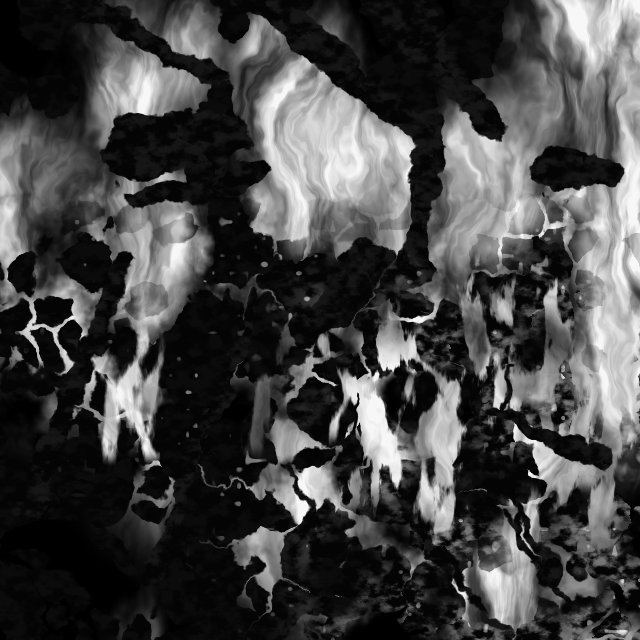
Reproduce this texture procedurally as a three.js fragment shader.

```glsl
// A monochrome bonfire: black logs in a pile with broken glowing gaps and flames.
// Flames are warped, stretched noise steered by soft heat zones; logs are
// rough cells that shrink where it is hot; sticks are tapered segments.
varying vec2 vUv;

const float CHAR_BLACK = 0.015;
const float LOGS_ACROSS = 7.5;
const float CHUNKS_ACROSS = 19.0;
const int TONGUES = 22;
const int TWIGS = 9;

float hash(vec2 p) {
  vec3 q = fract(p.xyx * 0.1031);
  q += dot(q, q.yzx + 33.33);
  return fract((q.x + q.y) * q.z);
}

vec2 hash2(vec2 p) { return vec2(hash(p), hash(p + 57.3)); }

float noise(vec2 p) {
  vec2 i = floor(p), f = fract(p);
  f = f * f * (3.0 - 2.0 * f);
  float low = mix(hash(i), hash(i + vec2(1.0, 0.0)), f.x);
  float high = mix(hash(i + vec2(0.0, 1.0)), hash(i + 1.0), f.x);
  return mix(low, high, f.y);
}

float fbm(vec2 p) {
  float sum = 0.0, amp = 0.52;
  for (int i = 0; i < 5; i++) {
    sum += amp * noise(p);
    p = mat2(1.95, 0.5, -0.5, 1.95) * p + 17.7;
    amp *= 0.5;
  }
  return sum;
}

float zone(vec2 p, vec2 centre, vec2 size) {
  vec2 d = (p - centre) / size;
  return exp(-dot(d, d));
}

// Broad areas of open fire
float heatMap(vec2 p) {
  float h = zone(p, vec2(0.20, 0.88), vec2(0.12, 0.15));
  h += zone(p, vec2(0.05, 0.73), vec2(0.11, 0.08));
  h += zone(p, vec2(0.46, 0.84), vec2(0.12, 0.16));
  h += zone(p, vec2(0.59, 0.69), vec2(0.11, 0.10));
  h += zone(p, vec2(0.75, 0.71), vec2(0.07, 0.13));
  h += 1.2 * zone(p, vec2(0.95, 0.86), vec2(0.17, 0.22));
  h += zone(p, vec2(0.25, 0.60), vec2(0.06, 0.12));
  h += zone(p, vec2(0.96, 0.43), vec2(0.06, 0.20));
  return h + 0.6 * zone(p, vec2(0.80, 0.13), vec2(0.13, 0.12));
}

// Rising curled sheets with fine streaks
float flameTexture(vec2 p) {
  vec2 bend = vec2(fbm(p * vec2(7.0, 5.0)), fbm(p * vec2(7.0, 5.0) + 7.0)) - 0.5;
  vec2 q = p + bend * vec2(0.20, 0.30);
  float sheet = smoothstep(0.28, 0.74, fbm(q * vec2(15.0, 5.0)));
  float streak = smoothstep(0.25, 0.75, fbm(q * vec2(42.0, 9.0) + 3.0));
  float fibre = noise(q * vec2(110.0, 22.0)) - 0.5;
  return clamp(0.66 * sheet + 0.36 * streak + 0.14 * fibre, 0.0, 1.0);
}

// x: distance to the cell border, y: random value of the cell
vec2 logCell(vec2 p) {
  vec2 base = floor(p);
  float near = 9.0, second = 9.0, id = 0.0;
  for (int y = -1; y <= 1; y++) {
    for (int x = -1; x <= 1; x++) {
      vec2 cell = base + vec2(float(x), float(y));
      float d = length(cell + hash2(cell) - p);
      if (d < near) { second = near; near = d; id = hash(cell + 9.0); }
      else second = min(second, d);
    }
  }
  return vec2(second - near, id);
}

float stick(vec2 p, vec2 a, vec2 b, float radius) {
  vec2 ab = b - a;
  float t = clamp(dot(p - a, ab) / dot(ab, ab), 0.0, 1.0);
  return length(p - a - ab * t) - radius * (1.0 - 0.4 * t);
}

// One pointed lick of flame standing on its root
float tongue(vec2 p, vec2 root, float height, float width) {
  float t = (p.y - root.y) / height;
  float s = clamp(t, 0.0, 1.0);
  float sway = (noise(vec2(p.y * 13.0, root.x * 40.0)) - 0.5) * 0.07;
  float ragged = (fbm(p * vec2(42.0, 15.0)) - 0.5) * width * 1.7;
  float inside = width * pow(s, 0.35) * (1.0 - s) - abs(p.x - root.x - sway) + ragged;
  return smoothstep(0.0, 0.012, inside) * smoothstep(0.0, 0.15, t) * smoothstep(1.1, 0.7, t);
}

// Large charred branches, billets and scattered twigs
float branches(vec2 p) {
  float d = stick(p, vec2(0.39, 1.02), vec2(0.68, 0.77), 0.030);
  d = min(d, stick(p, vec2(0.10, 1.01), vec2(0.34, 0.88), 0.022));
  d = min(d, stick(p, vec2(0.58, 1.04), vec2(0.77, 0.80), 0.034));
  d = min(d, stick(p, vec2(0.67, 0.80), vec2(0.66, 0.61), 0.030));
  d = min(d, stick(p, vec2(0.22, 0.77), vec2(0.36, 0.79), 0.056));
  d = min(d, stick(p, vec2(0.40, 0.73), vec2(0.20, 0.68), 0.020));
  d = min(d, stick(p, vec2(0.86, 0.735), vec2(0.95, 0.735), 0.032));
  d = min(d, stick(p, vec2(0.58, 0.60), vec2(0.48, 0.48), 0.032));
  d = min(d, stick(p, vec2(0.24, 0.10), vec2(0.40, 0.54), 0.016));
  d = min(d, stick(p, vec2(0.04, 0.20), vec2(0.20, 0.59), 0.020));
  d = min(d, stick(p, vec2(0.94, 0.28), vec2(0.77, 0.36), 0.018));
  for (int i = 0; i < TWIGS; i++) {
    vec2 r = hash2(vec2(float(i), 4.0));
    vec2 foot = vec2(0.45 + 0.5 * r.x, 0.3 * r.y);
    d = min(d, stick(p, foot, foot + vec2(0.2 * r.y - 0.14, 0.15), 0.006));
  }
  return d;
}

void main() {
  vec2 p = vUv;
  vec2 rough = vec2(fbm(p * 24.0), fbm(p * 24.0 + 31.0)) - 0.5;
  float drift = fbm(p * vec2(9.0, 5.0) + 12.0) - 0.5;
  float heat = heatMap(p + rough * 0.05);
  float flame = flameTexture(p);

  // Open fire and patchy glow in the crevices
  float open = smoothstep(0.08, 1.0, heat + drift * 1.3);
  float lit = smoothstep(0.2, 0.5, p.x * 0.7 + p.y * 0.8) * smoothstep(0.86, 0.68, p.y);
  float glow = lit * smoothstep(0.3, 0.62, fbm(p * 11.0 + 5.0));
  float fire = max(open * (0.12 + 0.95 * flame), glow * (0.2 + 0.85 * flame));

  // Logs of uneven spacing, with small chunks lying in the gaps
  vec2 cell = logCell((p + rough * 0.065) * LOGS_ACROSS);
  vec2 chunk = logCell((p + rough * 0.04) * CHUNKS_ACROSS + 40.0);
  float hot = smoothstep(0.25, 0.8, heat + drift * 0.8);
  float spread = 0.5 * smoothstep(0.42, 0.8, noise(p * 13.0 + 2.0));
  float gap = mix(0.01 + spread, 1.2, hot);
  float solid = smoothstep(gap - 0.03, gap + 0.04, cell.x);
  float piled = step(chunk.y, 0.5) * smoothstep(0.74, 0.62, p.y) * (1.0 - 0.75 * hot);
  solid = max(solid, piled * smoothstep(0.08, 0.18, chunk.x));

  // Grey cracked bark at lower right, with a few embers
  float barkLight = smoothstep(0.4, 0.6, p.x) * smoothstep(0.66, 0.5, p.y);
  float grain = smoothstep(0.36, 0.72, fbm(p * vec2(60.0, 85.0) + cell.y * 20.0));
  float patches = smoothstep(0.3, 0.65, fbm(p * 13.0 + 70.0));
  float bark = CHAR_BLACK + grain * (0.03 + 0.42 * barkLight * patches);
  float ember = smoothstep(0.83, 0.93, noise(p * 75.0)) * patches * lit;
  float tone = mix(fire, bark + 0.45 * ember, solid);

  // Flames licking over the pile, thicker toward the right
  for (int i = 0; i < TONGUES; i++) {
    vec2 r = hash2(vec2(float(i), 21.0));
    float x = 0.06 + 0.92 * sqrt(r.x);
    vec2 root = vec2(x, 0.02 + 0.42 * r.y * r.x + 0.25 * (1.0 - r.x));
    float lick = tongue(p, root, 0.12 + 0.16 * r.y, 0.028 + 0.034 * r.x);
    tone = mix(tone, 0.2 + 0.8 * flame, lick * 0.9);
  }
  float tall = tongue(p, vec2(0.60, 0.18), 0.36, 0.085);
  tone = mix(tone, 0.3 + 0.7 * flame, tall);

  // Silhouettes in front
  float wood = smoothstep(0.002, -0.002, branches(p + rough * 0.045));
  tone = mix(tone, CHAR_BLACK + 0.07 * grain, wood);
  gl_FragColor = vec4(vec3(clamp(tone, 0.0, 0.97)), 1.0);
}
```
